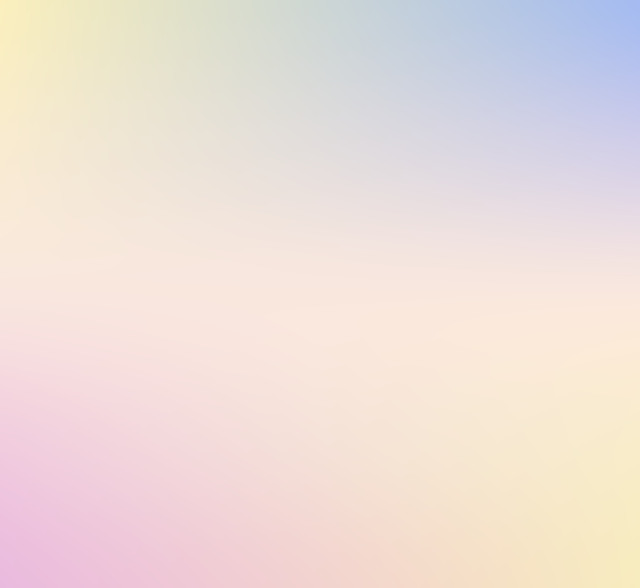
Give the GLSL for this background, as a Shadertoy shader.

```glsl
// A soft pastel mesh gradient: yellow and blue corners above, pink and yellow below,
// melting into a peach centre. Five horizontal colour bands, each a smooth curve
// through three stops, are joined vertically by a cubic spline.

struct Band { vec3 left; vec3 middle; vec3 right; };

// Bands from the bottom edge to the top edge, evenly spaced
const int BAND_COUNT = 5;
const Band FLOOR = Band(vec3(0.918, 0.729, 0.871), vec3(0.949, 0.827, 0.810), vec3(0.969, 0.925, 0.745));
const Band LOWER = Band(vec3(0.945, 0.800, 0.871), vec3(0.961, 0.884, 0.847), vec3(0.973, 0.925, 0.796));
const Band CENTRE = Band(vec3(0.976, 0.902, 0.871), vec3(0.976, 0.906, 0.871), vec3(0.976, 0.908, 0.869));
const Band UPPER = Band(vec3(0.976, 0.922, 0.816), vec3(0.886, 0.867, 0.863), vec3(0.820, 0.808, 0.914));
const Band CEILING = Band(vec3(0.982, 0.937, 0.741), vec3(0.804, 0.839, 0.831), vec3(0.643, 0.733, 0.945));

// Quadratic curve through the three stops, at x = 0, 0.5 and 1
vec3 bandColor(Band band, float x) {
    float toMiddle = 1.0 - 2.0 * x;
    return band.left * toMiddle * (1.0 - x)
         + band.middle * 4.0 * x * (1.0 - x)
         - band.right * toMiddle * x;
}

// Cubic spline between b and c, with neighbours a and d
vec3 spline(vec3 a, vec3 b, vec3 c, vec3 d, float t) {
    vec3 slope = 0.5 * (c - a);
    vec3 bend = a - 2.5 * b + 2.0 * c - 0.5 * d;
    vec3 twist = 0.5 * (d - a) + 1.5 * (b - c);
    return b + t * (slope + t * (bend + t * twist));
}

void mainImage(out vec4 fragColor, in vec2 fragCoord) {
    vec2 uv = fragCoord / iResolution.xy;

    // Colour of every band at this column
    vec3 column[BAND_COUNT];
    column[0] = bandColor(FLOOR, uv.x);
    column[1] = bandColor(LOWER, uv.x);
    column[2] = bandColor(CENTRE, uv.x);
    column[3] = bandColor(UPPER, uv.x);
    column[4] = bandColor(CEILING, uv.x);

    // Blend the bands around this height
    int last = BAND_COUNT - 1;
    float height = uv.y * float(last);
    int below = clamp(int(floor(height)), 0, last - 1);
    vec3 color = spline(column[max(below - 1, 0)], column[below], column[below + 1],
                        column[min(below + 2, last)], height - float(below));

    fragColor = vec4(clamp(color, 0.0, 1.0), 1.0);
}
```
